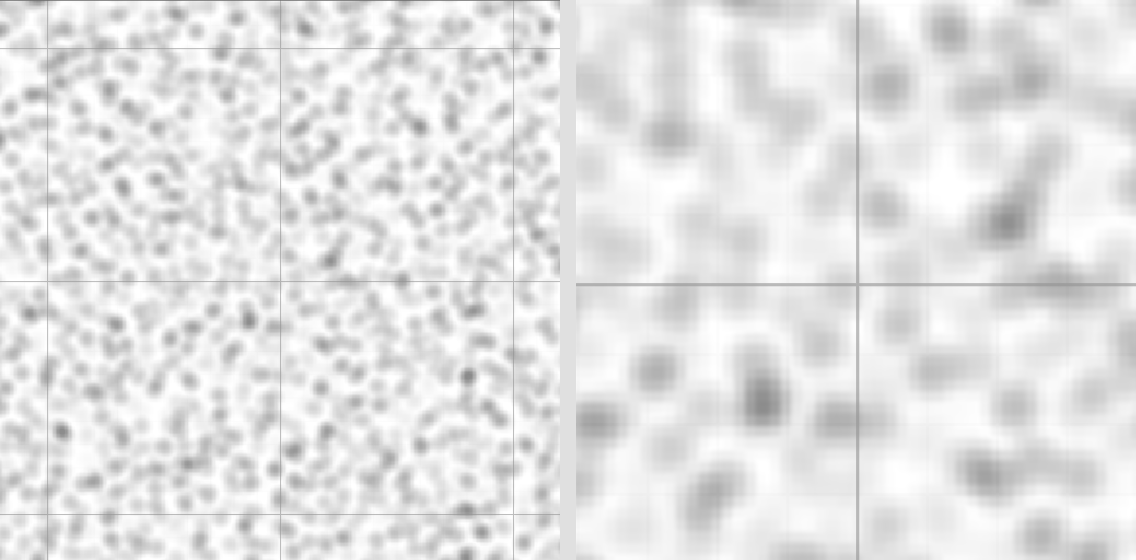
Left, the full canvas; right, a detail of the centre.
Reproduce this texture procedurally as a Shadertoy shader.

```glsl
// Soft grey grains scattered over white, under a thin ruled grid.
// One jittered grain of random strength per cell is summed on softly
// stepped coordinates, then fine and coarse grid lines are laid on top.

float hash(vec2 p) {
    return fract(sin(dot(p, vec2(127.1, 311.7))) * 43758.5453);
}

// Coordinates eased into small square steps, like enlarged texels
vec2 softSteps(vec2 p, float count) {
    vec2 q = p * count;
    return (floor(q) + smoothstep(0.08, 0.92, fract(q))) / count;
}

// Summed darkness of the grains in the surrounding cells
float grains(vec2 p) {
    vec2 cell = floor(p);
    float darkness = 0.0;
    for (int y = -1; y <= 1; y++) {
        for (int x = -1; x <= 1; x++) {
            vec2 id = cell + vec2(x, y);
            vec2 centre = id + vec2(hash(id), hash(id + 57.3));
            float strength = mix(0.02, 0.25, hash(id + 113.9));
            vec2 d = (p - centre) / 0.88;
            float falloff = max(1.0 - dot(d, d), 0.0);
            darkness += strength * falloff * falloff;
        }
    }
    return darkness;
}

// Antialiased coverage of grid lines through the origin
float gridLines(vec2 p, float spacing, float width, float pixel) {
    vec2 d = abs(p - spacing * round(p / spacing));
    vec2 cover = clamp((0.5 * width - d) / pixel + 0.5, 0.0, 1.0);
    return max(cover.x, cover.y);
}

void mainImage(out vec4 fragColor, in vec2 fragCoord) {
    float pixel = 1.0 / iResolution.y;
    vec2 uv = fragCoord * pixel;

    // Grains on white
    float grey = 1.0 - grains(softSteps(uv, 144.0) * 36.0);
    grey = clamp(grey, 0.55, 1.0);

    // Ruled grid: barely visible tenths, clear main lines
    vec2 gridPos = uv - vec2(0.501, 0.4972);
    grey -= 0.012 * gridLines(gridPos, 0.0416, 0.0018, pixel);
    grey = mix(grey, 0.58, 0.6 * gridLines(gridPos, 0.416, 0.0019, pixel));

    // Dark rule along the top edge
    float topRule = clamp((uv.y - 0.9984) / pixel + 0.5, 0.0, 1.0);
    grey = mix(grey, 0.42, 0.85 * topRule);

    fragColor = vec4(vec3(grey), 1.0);
}
```
